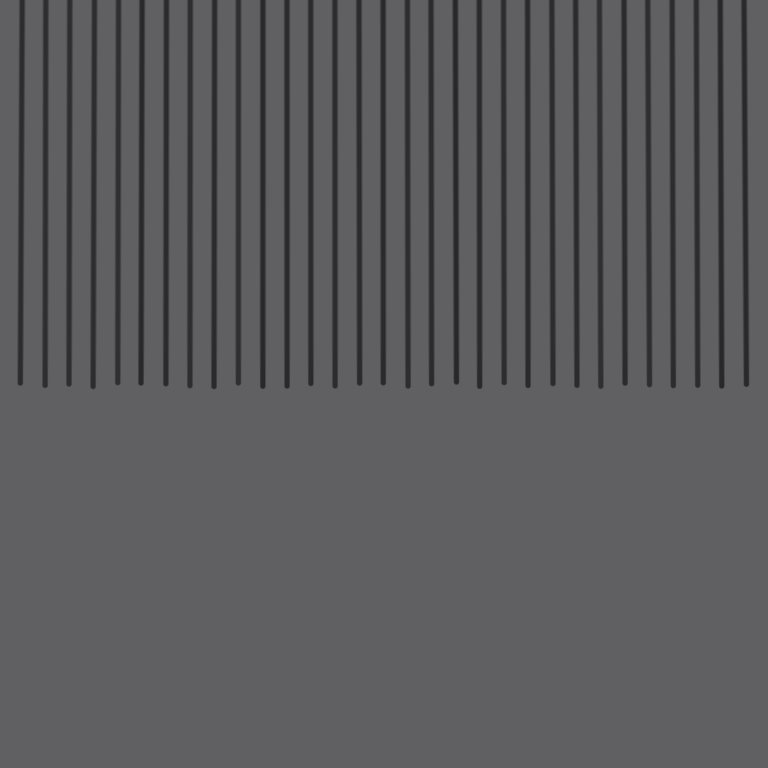
Give the GLSL for this pattern, as a Shadertoy shader.

```glsl
const float LINE_COUNT = 31.0;
const vec3 PAPER = vec3(0.378, 0.378, 0.386);
const vec3 INK = vec3(0.160, 0.160, 0.168);

float hash(float n) {
    return fract(sin(n * 91.73 + 4.1) * 437.58);
}

// Signed random value in -1..1
float jitter(float index, float seed) {
    return 2.0 * hash(index + seed * 57.0) - 1.0;
}

float segmentDistance(vec2 p, vec2 a, vec2 b) {
    vec2 along = b - a;
    float t = clamp(dot(p - a, along) / dot(along, along), 0.0, 1.0);
    return length(p - a - along * t);
}

// Soft round-tipped stroke hanging from above the canvas
float strokeMask(vec2 p, vec2 top, vec2 tip, float halfWidth, float softness) {
    float d = segmentDistance(p, top, tip);
    return 1.0 - smoothstep(halfWidth - softness, halfWidth + softness, d);
}

// One stroke of the row, leaning slightly outward towards its tip
float hangingLine(vec2 p, float index, float pixel) {
    float s = index / (LINE_COUNT - 1.0);
    float topX = mix(0.0286, 0.9688, s) + 0.0005 * jitter(index, 1.0);
    float tipX = mix(0.0268, 0.9716, s) + 0.0007 * jitter(index, 2.0);
    float tipY = 0.4995 + 0.0032 * jitter(index, 3.0);
    float strength = 0.95 + 0.07 * jitter(index, 4.0);

    // Edges sharpen near the tip
    float blur = mix(0.0013, 0.0020, smoothstep(0.50, 0.56, p.y));
    float softness = max(blur, 0.7 * pixel);
    return strength * strokeMask(p, vec2(topX, 1.02), vec2(tipX, tipY), 0.0034, softness);
}

void mainImage(out vec4 fragColor, in vec2 fragCoord) {
    vec2 p = fragCoord / iResolution.xy;
    float pixel = 1.0 / min(iResolution.x, iResolution.y);

    // Only the nearest strokes can cover this point
    float nearest = floor((p.x - 0.0277) / 0.03142 + 0.5);
    float ink = 0.0;
    for (float k = -1.0; k <= 1.0; k++) {
        float index = nearest + k;
        if (index >= 0.0 && index < LINE_COUNT) {
            ink = max(ink, hangingLine(p, index, pixel));
        }
    }

    fragColor = vec4(mix(PAPER, INK, ink), 1.0);
}
```
